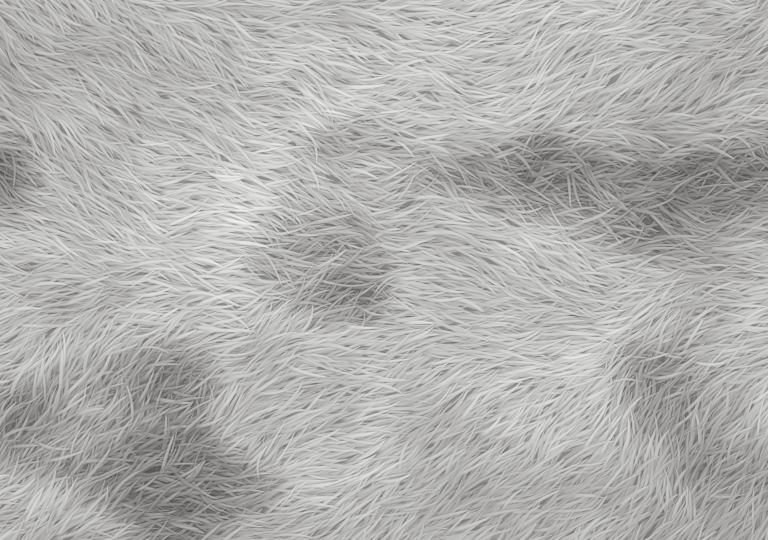
Reproduce this texture procedurally as a WebGL 2 fragment shader.

```glsl
#version 300 es
precision highp float;
// Pale shaggy fur: layers of fine tapered, curved strands combed along a
// slowly turning flow field. Layers are composited from front to back, each
// casting a soft shadow on those below; broad noise adds grey patches.

#define LAYERS 26
#define CELL 0.048
#define HALF_WIDTH 0.0031
#define BASE_TONE 0.800
#define PATCH_DEPTH 0.21
#define DEPTH_FADE 0.12
#define TONE_JITTER 0.10
#define ANGLE_JITTER 0.55
#define SHADOW 0.055
#define GAP_TONE 0.56
#define OPACITY 0.88

uniform vec2 u_resolution;
out vec4 fragColor;

vec4 hash4(vec3 p) {
  vec4 q = fract(p.xyzx * vec4(0.1031, 0.1030, 0.0973, 0.1099));
  q += dot(q, q.wzxy + 33.33);
  return fract((q.xxyz + q.yzzw) * q.zywx);
}

float noise(vec2 p) {
  vec2 i = floor(p), f = fract(p);
  f = f * f * (3.0 - 2.0 * f);
  float a = hash4(vec3(i, 7.0)).x;
  float b = hash4(vec3(i + vec2(1, 0), 7.0)).x;
  float c = hash4(vec3(i + vec2(0, 1), 7.0)).x;
  float d = hash4(vec3(i + vec2(1, 1), 7.0)).x;
  return mix(mix(a, b, f.x), mix(c, d, f.x), f.y);
}

// Combing direction: near level, steeper at lower right, falling at left.
float flowAngle(vec2 p) {
  float lowerRight = smoothstep(0.6, 1.3, p.x - 0.8 * p.y);
  float left = (1.0 - smoothstep(0.05, 0.45, p.x)) * smoothstep(0.3, 0.7, p.y);
  float broad = noise(p * vec2(2.6, 3.4) + 11.0) - 0.5;
  float tuft = noise(p * 12.0 + 40.0) - 0.5;
  return 0.18 + 0.85 * lowerRight - 0.8 * left + 1.1 * broad + 1.1 * tuft;
}

// Broad light and dark areas; x is the tone, y the strength of a dark patch.
vec2 coatTone(vec2 p) {
  float broad = noise(p * vec2(2.3, 3.4) + 3.0);
  float fine = noise(p * vec2(6.0, 9.0) + 21.0);
  float tuft = noise(p * vec2(14.0, 22.0) + 33.0);
  float spots = 0.65 * noise(p * vec2(3.1, 4.3) + 57.0) + 0.35 * fine;
  float dark = smoothstep(0.56, 0.86, spots);
  float tone = BASE_TONE + 0.13 * (broad - 0.5) + 0.08 * (fine - 0.5);
  return vec2(tone + 0.05 * (tuft - 0.5) - PATCH_DEPTH * dark, dark);
}

void main() {
  vec2 p = gl_FragCoord.xy / u_resolution.y;
  float pixel = 1.0 / u_resolution.y;
  vec2 coat = coatTone(p);
  float relief = 0.9 + 0.7 * coat.y;
  float sum = 0.0, open = 1.0, light = 1.0;

  for (int layer = 0; layer < LAYERS; layer++) {
    if (open < 0.02) break;
    float depth = float(layer) / float(LAYERS - 1);
    vec2 shift = hash4(vec3(float(layer), 5.0, 9.0)).xy + 2.0;
    vec2 home = floor((p + shift) / CELL);

    for (int n = 0; n < 9; n++) {
      vec2 id = home + vec2(n % 3 - 1, n / 3 - 1);
      vec4 r = hash4(vec3(id, float(layer) + 13.0));
      vec2 center = (id + r.xy) * CELL - shift;
      vec2 d = p - center;
      float halfLength = CELL * mix(0.65, 1.0, r.z);
      if (dot(d, d) > halfLength * halfLength) continue;

      // Strand coordinates: along runs from root (-1) to tip (1).
      vec4 s = hash4(vec3(id.yx, float(layer) + 71.0));
      float loose = ANGLE_JITTER * (1.0 + 1.2 * coat.y);
      float angle = flowAngle(center) + loose * (r.w + s.x - 1.0);
      vec2 axis = vec2(cos(angle), sin(angle));
      float along = dot(d, axis) / halfLength;
      float across = dot(d, vec2(-axis.y, axis.x));
      across -= halfLength * 0.42 * (s.y - 0.5) * (along * along - 0.3);

      // Thin body whose root melts into the coat and whose tip narrows.
      float taper = min(1.0, sqrt(max(0.0, 1.0 - along)));
      float width = HALF_WIDTH * mix(0.55, 1.15, s.z) * taper;
      float edge = abs(across) - width;
      float ends = smoothstep(-1.0, -0.35, along) * (1.0 - smoothstep(0.8, 0.98, along));
      float soft = 0.7 * pixel + 0.0003;
      float cover = OPACITY * (1.0 - smoothstep(-soft, soft, edge)) * ends;

      // Lit on one flank, brighter towards the tip and near the surface.
      float side = clamp(across / (width + 0.3 * pixel), -1.0, 1.0);
      float detail = TONE_JITTER * (s.w - 0.5) + 0.022 * side - 0.035 * side * side;
      detail += 0.03 * along - DEPTH_FADE * (depth - 0.25);
      sum += open * cover * (coat.x + relief * detail) * light;
      open *= 1.0 - cover;
      float shade = 1.0 - smoothstep(0.0, 1.3 * HALF_WIDTH, edge);
      light = max(0.72, light * (1.0 - SHADOW * relief * shade * ends));
    }
  }

  // Remaining gaps show the shaded undercoat.
  sum += open * (GAP_TONE + 0.6 * (coat.x - BASE_TONE)) * light;
  float tone = clamp(sum, 0.3, 0.93);
  vec3 tint = mix(vec3(1.0, 0.992, 0.980), vec3(1.0, 0.999, 0.996), smoothstep(0.5, 0.82, tone));
  fragColor = vec4(tone * tint, 1.0);
}
```
